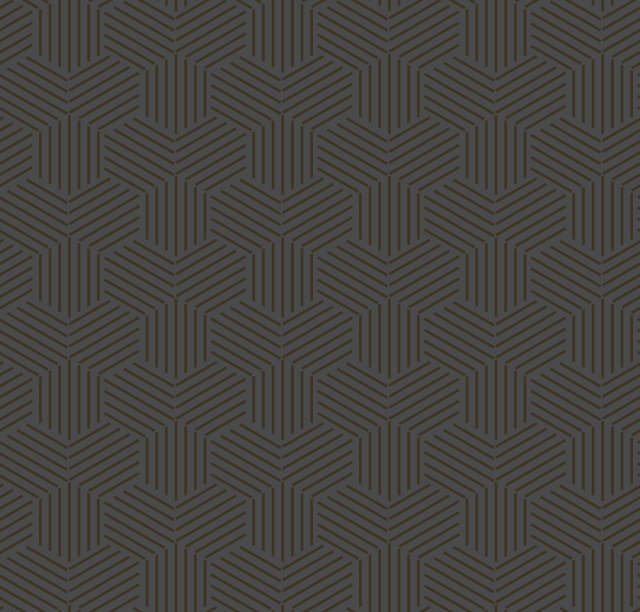
Give the GLSL for this pattern, as a Shadertoy shader.

```glsl
// Dark woven lattice of three-lobed motifs, each lobe a bundle of seven parallel bars.
// Every lobe is wrapped around its own midpoint in a 3 by 5 grid of cells, with a
// second half-step grid, so six box distances cover the plane and tile exactly.

// Signed distance to seven bars; q.x runs across the bars, q.y along them.
float barBundle(vec2 q) {
    float spacing = 0.0784;
    float bar = clamp(round(q.x / spacing), -3.0, 3.0);
    // Outer bars are shorter, giving the bundle pointed ends
    float halfLength = 0.326 - abs(bar) * spacing * 0.57735;
    return max(abs(q.x - bar * spacing) - 0.0109, abs(q.y) - halfLength);
}

void mainImage(out vec4 fragColor, in vec2 fragCoord) {
    vec2 cell = vec2(sqrt(3.0), 1.0);
    vec2 p = (fragCoord / iResolution.xy * vec2(3.0, 5.0) - vec2(0.322, 0.070)) * cell;

    float dist = 1.0;
    for (int i = 0; i < 3; i++) {
        // Lobes point down, upper right and upper left
        float angle = radians(-90.0 + 120.0 * float(i));
        vec2 along = vec2(cos(angle), sin(angle));
        vec2 across = vec2(-along.y, along.x);
        // A small sideways shift gives the motif its slight pinwheel turn
        vec2 middle = along * 0.336 + across * 0.0054;

        for (int j = 0; j < 2; j++) {
            vec2 q = p - middle - 0.5 * float(j) * cell;
            q -= cell * round(q / cell);
            dist = min(dist, barBundle(vec2(dot(q, across), dot(q, along))));
        }
    }

    // Soft edges, about one pixel wide
    float soft = 0.65 * 5.0 / iResolution.y;
    float ink = 1.0 - smoothstep(-soft, soft, dist);
    vec3 color = mix(vec3(0.29), vec3(0.235, 0.205, 0.15), ink);
    fragColor = vec4(color, 1.0);
}
```
